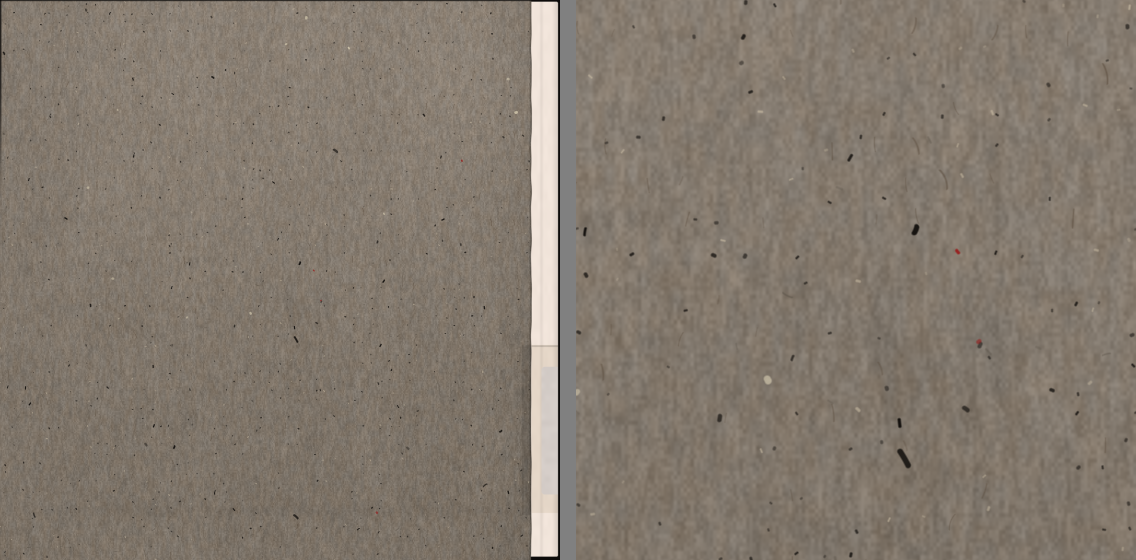
Left, the full canvas; right, a detail of the centre.
Reproduce this texture procedurally as a Shadertoy shader.

```glsl
// Grey recycled board with vertical fibres, dark flecks and pale chips,
// beside a cream strip with a clear tape and a label on its right edge.
// Layered value noise makes the pulp; hashed grid cells scatter the flecks.

vec3 hash3(vec2 p) {
    vec3 q = fract(p.xyx * vec3(0.1031, 0.1030, 0.0973));
    q += dot(q, q.yxz + 33.33);
    return fract((q.xxy + q.yzz) * q.zyx);
}

float noise(vec2 p) {
    vec2 i = floor(p), f = fract(p);
    f = f * f * (3.0 - 2.0 * f);
    float low = mix(hash3(i).x, hash3(i + vec2(1, 0)).x, f.x);
    float high = mix(hash3(i + vec2(0, 1)).x, hash3(i + 1.0).x, f.x);
    return mix(low, high, f.y);
}

// Antialiased step that rises across the given edge
float rise(float edge, float x) {
    float soft = 0.8 / iResolution.y;
    return smoothstep(edge - soft, edge + soft, x);
}

float box(vec2 p, vec2 low, vec2 high, float corner) {
    vec2 d = abs(p - 0.5 * (low + high)) - 0.5 * (high - low) + corner;
    return 1.0 - rise(corner, length(max(d, 0.0)) + min(max(d.x, d.y), 0.0));
}

// One capsule in a share of the cells; turn is the spread of its angle
float flecks(vec2 p, float cells, float share, float halfLength, float radius, float turn) {
    vec2 id = floor(p * cells);
    vec3 place = hash3(id + cells * 3.0);
    vec3 form = hash3(id + cells * 5.0 + 17.0);
    vec2 d = (fract(p * cells) - 0.3 - 0.4 * place.xy) / cells;
    float angle = (form.x - 0.5) * turn;
    d = mat2(cos(angle), sin(angle), -sin(angle), cos(angle)) * d;
    float reach = halfLength * mix(0.3, 1.0, form.y);
    d.x += (form.z - 0.5) * 90.0 * d.y * d.y;
    d.y -= clamp(d.y, -reach, reach);
    float soft = max(0.0007, 0.7 / iResolution.y);
    float size = radius * mix(0.55, 1.2, form.z * form.z);
    float mask = 1.0 - smoothstep(size - soft, size + soft, length(d));
    return mask * step(place.z, share) * mix(0.45, 1.0, form.y);
}

vec3 board(vec2 p) {
    // Broad tone: lighter at the top, slightly darker toward the sides
    vec3 color = mix(vec3(0.485, 0.447, 0.402), vec3(0.543, 0.502, 0.455), smoothstep(0.0, 1.0, p.y));
    color *= 1.0 - 0.05 * smoothstep(0.3, 0.0, p.x) * p.y - 0.05 * smoothstep(0.85, 0.95, p.x);
    color += 0.016 * (noise(p * 9.0) - 0.5) + 0.014 * (noise(p * vec2(70, 5)) - 0.5);

    // Pulp: upright fibres, small clouds and fine grain
    float pulp = 0.055 * (noise(p * vec2(380, 110)) - 0.5);
    pulp += 0.040 * (noise(p * vec2(190, 60) + 31.0) - 0.5);
    pulp += 0.065 * (noise(p * vec2(512, 400) + 77.0) - 0.5);
    color += pulp;
    color += 0.018 * (noise(p * vec2(150, 80) + 9.0) - 0.5) * vec3(1, 0, -1);

    // Brown hairs, pale chips and dark flecks
    color = mix(color, vec3(0.34, 0.28, 0.22), 0.5 * flecks(p, 44.0, 0.20, 0.006, 0.0005, 0.9));
    color = mix(color, vec3(0.36, 0.33, 0.29), 0.6 * flecks(p + 0.31, 32.0, 0.14, 0.003, 0.0008, 3.0));
    color = mix(color, vec3(0.76, 0.71, 0.62), 0.75 * flecks(p + 0.17, 50.0, 0.10, 0.001, 0.0008, 3.0));
    color = mix(color, vec3(0.80, 0.76, 0.66), flecks(p + 0.53, 17.0, 0.04, 0.001, 0.0022, 3.0));
    vec3 ink = vec3(0.07, 0.06, 0.05);
    color = mix(color, ink, 0.85 * flecks(p, 61.0, 0.17, 0.0007, 0.0010, 3.0));
    color = mix(color, ink, flecks(p + 0.71, 27.0, 0.11, 0.002, 0.0013, 2.2));
    color = mix(color, ink, 0.9 * flecks(p + 0.23, 15.0, 0.06, 0.005, 0.0022, 2.0));
    color = mix(color, vec3(0.60, 0.08, 0.08), flecks(p + 0.41, 19.0, 0.006, 0.001, 0.0017, 3.0));
    return color;
}

void mainImage(out vec4 fragColor, in vec2 fragCoord) {
    vec2 p = fragCoord / iResolution.xy;
    vec3 black = vec3(0.05, 0.045, 0.04);
    vec3 color = board(p);

    // Dim lower band and the dark slivers at the left and top
    color *= 1.0 - 0.05 * smoothstep(0.02, 0.0, abs(p.y - 0.09)) * noise(p * vec2(12, 60));
    color = mix(color, black, 0.8 * (1.0 - rise(0.0025, p.x)) * smoothstep(0.6, 0.9, p.y));
    color = mix(color, black, 0.75 * rise(0.998, p.y));

    // Tape over the board, then the shadow along its worn edge
    color *= 1.0 - 0.10 * box(p, vec2(0.932, 0.08), vec2(0.96, 0.384), 0.001);
    float edge = 0.949 + 0.0018 * (noise(vec2(4.0, p.y * 35.0)) - 0.5);
    color *= 1.0 - 0.30 * smoothstep(edge - 0.005, edge, p.x);

    // Cream strip with a soft fold, over a black backdrop
    vec3 cream = vec3(0.945, 0.895, 0.855) + 0.018 * (noise(p * vec2(160, 60)) - 0.5);
    cream *= 1.0 - 0.05 * smoothstep(0.005, 0.0, abs(p.x - 0.967));
    cream *= 1.0 - 0.08 * smoothstep(0.984, 0.996, p.x);
    float tape = box(p, vec2(0.949, 0.084), vec2(0.997, 0.384), 0.001);
    cream *= 1.0 - tape * vec3(0.05, 0.06, 0.085);
    cream *= 1.0 - 0.16 * tape * smoothstep(0.003, 0.0, abs(p.y - 0.382));
    float label = box(p, vec2(0.967, 0.117), vec2(1.01, 0.345), 0.006);
    vec3 labelTone = vec3(0.83, 0.80, 0.78) + 0.03 * (noise(p * 90.0) - 0.5);
    cream = mix(cream, labelTone, label);
    float strip = box(p, vec2(0.9, 0.006), vec2(0.9965, 0.997), 0.003);
    vec3 side = mix(black, cream, strip);
    color = mix(color, side, rise(edge, p.x));

    fragColor = vec4(clamp(color, 0.0, 1.0), 1.0);
}
```
